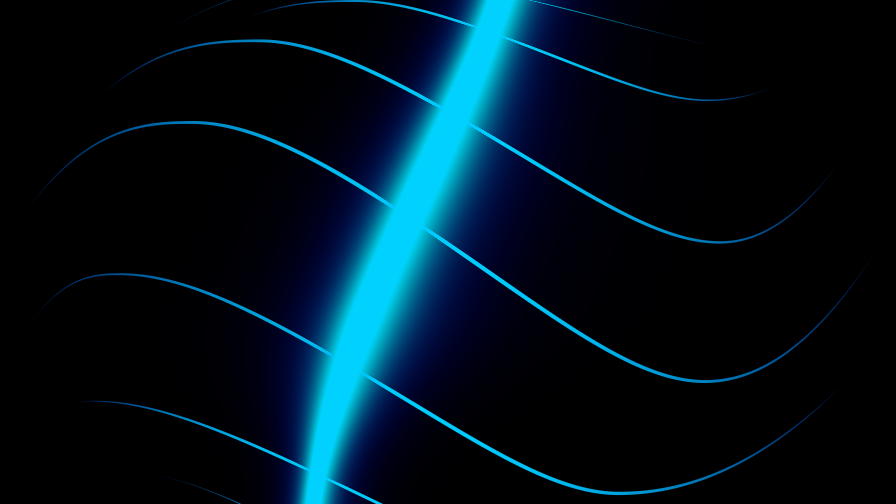
Give the GLSL for this background, as a Shadertoy shader.

```glsl
// A curved cyan light beam on black, crossed by thin S-shaped waves.
// The beam is a cubic centre line with a soft lopsided falloff; each wave is a
// skewed cosine from crest to trough whose tails bend by a power law.
// Lengths are in canvas heights.

const int WAVES = 7;

// Crest (xy) and trough (zw) of each wave, from top to bottom
const vec4 EXTREMA[WAVES] = vec4[WAVES](
    vec4(0.764, 1.042, 1.597, 0.884), vec4(0.706, 0.998, 1.405, 0.801),
    vec4(0.514, 0.919, 1.428, 0.519), vec4(0.382, 0.757, 1.398, 0.243),
    vec4(0.238, 0.456, 1.227, 0.021), vec4(0.185, 0.204, 1.088, -0.111),
    vec4(0.255, 0.062, 0.995, -0.227));

// Left tip (xy) and right tip (zw) of each wave
const vec4 TIPS[WAVES] = vec4[WAVES](
    vec4(0.300, 0.919, 1.447, 0.900), vec4(0.475, 0.958, 1.546, 0.833),
    vec4(0.185, 0.796, 1.683, 0.704), vec4(0.035, 0.556, 1.752, 0.525),
    vec4(0.046, 0.336, 1.690, 0.255), vec4(0.132, 0.190, 1.200, -0.050),
    vec4(0.289, 0.060, 1.400, -0.100));

float waveHeight(float x, vec4 extrema, vec4 tips) {
    // Body: cosine with a slightly delayed descent
    float u = clamp((x - extrema.x) / (extrema.z - extrema.x), 0.0, 1.0);
    u -= 0.54 * u * (1.0 - u) * (u - 0.36);
    float y = mix(extrema.y, extrema.w, 0.5 - 0.5 * cos(3.14159 * u));

    // Tails: falling left of the crest, rising right of the trough
    float left = max(extrema.x - x, 0.0) / max(extrema.x - tips.x, 0.001);
    float right = max(x - extrema.z, 0.0) / max(tips.z - extrema.z, 0.001);
    y += (tips.y - extrema.y) * pow(left, 2.6);
    y += (tips.w - extrema.w) * pow(right, 2.05);
    return y;
}

vec3 beam(vec2 p) {
    float centre = 0.622 + p.y * (0.122 + p.y * (0.525 - 0.276 * p.y));
    float offset = p.x - centre;
    float spread = mix(0.5, 1.15, smoothstep(0.0, 0.4, p.y))
                 - 0.3 * smoothstep(0.6, 1.0, p.y);
    float side = mix(0.85, 1.2, smoothstep(-0.03, 0.03, offset));
    float edge = max(abs(offset) / spread - 0.028, 0.0) / side;
    return vec3(0.0, 0.82 * exp(-pow(edge / 0.043, 1.4)),
                     exp(-pow(edge / 0.062, 0.9)));
}

vec3 wave(vec2 p, int i, float pixel) {
    vec4 extrema = EXTREMA[i], tips = TIPS[i];
    float along = (p.x - tips.x) / (tips.z - tips.x);
    if (along <= 0.0 || along >= 1.0) return vec3(0.0);

    // Distance to the curve, corrected for its slope
    float y = waveHeight(p.x, extrema, tips);
    float slope = (waveHeight(p.x + 0.001, extrema, tips) - y) / 0.001;
    float dist = abs(p.y - y) / sqrt(1.0 + slope * slope);

    // Thin and dim toward the tips and on the outer waves
    float fromMiddle = float(i) - 3.1;
    float weight = 1.0 - 0.075 * fromMiddle * fromMiddle;
    float strength = pow(sin(3.14159 * along), 0.7);
    float halfWidth = 0.0042 * weight * strength;
    float soft = max(pixel, 0.002);
    float cover = clamp((halfWidth - dist) / soft + 0.5, 0.0, 1.0)
                * min(1.0, 2.0 * halfWidth / soft);
    return cover * vec3(0.0, 0.8 * pow(strength, 1.3), pow(strength, 0.8));
}

void mainImage(out vec4 fragColor, in vec2 fragCoord) {
    vec2 p = fragCoord / iResolution.y;
    vec3 color = max(beam(p), vec3(0.0, 0.0, 0.005));
    for (int i = 0; i < WAVES; i++)
        color = max(color, wave(p, i, 1.0 / iResolution.y));
    fragColor = vec4(color, 1.0);
}
```
